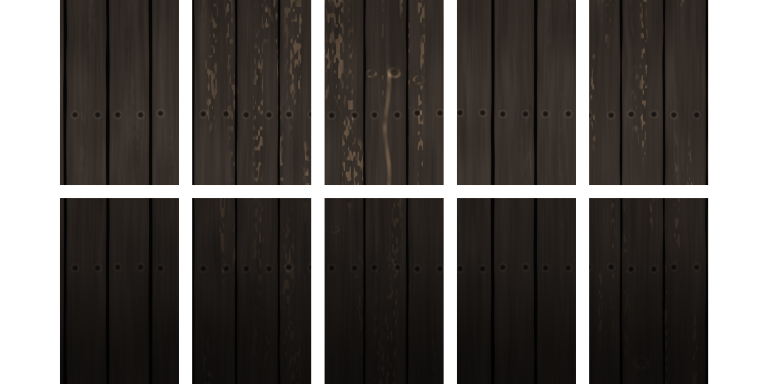
Write a Shadertoy shader that draws this texture.

```glsl
float hash(vec2 p) {
    p = fract(p * vec2(0.1031, 0.1137));
    p += dot(p, p.yx + 33.33);
    return fract((p.x + p.y) * p.x * 17.0);
}

float noise(vec2 p) {
    vec2 i = floor(p), f = fract(p);
    f = f * f * (3.0 - 2.0 * f);
    return mix(mix(hash(i), hash(i + vec2(1, 0)), f.x),
               mix(hash(i + vec2(0, 1)), hash(i + vec2(1, 1)), f.x), f.y);
}

// Smooth coverage of a box given by its lower and upper corners
float box(vec2 p, vec2 lo, vec2 hi, float px) {
    vec2 d = max(lo - p, p - hi);
    return 1.0 - smoothstep(-0.5 * px, 0.5 * px, max(d.x, d.y));
}

// Knots: centre and radius
const vec3 KNOTS[6] = vec3[6](
    vec3(0.968, 0.808, 0.016), vec3(1.027, 0.810, 0.020), vec3(1.091, 0.792, 0.017),
    vec3(0.872, 0.402, 0.015), vec3(1.020, 0.331, 0.016), vec3(1.670, 0.055, 0.025));

vec3 wood(vec2 p, float px) {
    const float PITCH = 0.1114;
    const vec3 OCHRE = vec3(1.75, 1.36, 0.92);
    float upper = step(0.5, p.y);
    float x = p.x - 0.1693;
    float plank = floor(x / PITCH);
    float across = x - plank * PITCH;
    float clean = step(mod(plank, 9.0), 2.5);
    float id = hash(vec2(plank + 7.0, 3.0 + upper * 5.0));

    // Knots bend the grain and leave pale crescents
    vec2 g = p;
    float pale = 0.0, rings = 0.0;
    for (int i = 0; i < 6; i++) {
        vec2 d = p - KNOTS[i].xy;
        float r = KNOTS[i].z, l = length(d * vec2(1.0, 1.3)) / r;
        float near = exp(-l * l);
        g.x += d.x * near * 0.5;
        rings += near * sin(l * 12.0);
        pale += smoothstep(1.1, 0.75, l) * smoothstep(0.2, 0.8, l + d.y / r * -0.5)
              * (0.35 + 0.65 * upper) * noise(p * 130.0);
    }

    // Long fibres, broad stains and plank tone
    g.x += 0.008 * noise(vec2(p.x * 12.0, p.y * 7.0) + id * 40.0);
    float fibre = noise(vec2(g.x * 210.0, g.y * 9.0 + id * 50.0)) - 0.5;
    float band = noise(vec2(g.x * 75.0, g.y * 4.0 + id * 20.0)) - 0.5;
    float stain = noise(p * vec2(18.0, 9.0) + id * 30.0) - 0.5;
    float tone = 1.0 + 0.16 * fibre + 0.17 * band + 0.18 * stain + 0.1 * (id - 0.5) + 0.07 * rings;

    // Ochre flecks along streaks of worn planks
    float streak = smoothstep(0.6, 0.85, noise(vec2(g.x * 60.0, p.y * 3.0 + id * 9.0)));
    float fleck = smoothstep(0.5, 0.8, noise(vec2(g.x * 190.0, p.y * 75.0)));
    float wear = streak * fleck * mix(0.75, 0.08, clean) * (0.55 + 0.45 * upper);

    // Pale split running down from the central knots
    float split = abs(p.x - 1.008 - 0.006 * sin(p.y * 26.0));
    wear += smoothstep(0.009, 0.001, split) * smoothstep(0.84, 0.80, p.y) * upper
          * (0.25 + 0.6 * noise(p * vec2(90.0, 45.0)));

    // Light falls off through the lower row
    float light = mix(mix(0.065, 0.145, smoothstep(0.0, 0.484, p.y)),
                      mix(0.215, 0.185, smoothstep(0.75, 1.0, p.y)), upper);
    vec3 col = light * vec3(1.0, 0.86, 0.76) * tone;
    col += light * OCHRE * min(0.65 * wear + 0.6 * pale, 0.9);

    // Two nails near the edges of each plank
    float inset = min(across, PITCH - across);
    float nail = length(vec2(inset - 0.026, p.y - mix(0.302, 0.703, upper) - 0.008 * (id - 0.5)));
    col *= 1.0 - 0.55 * smoothstep(0.006 + px, 0.003, nail);
    col *= 1.0 + 0.2 * smoothstep(0.004, 0.0, abs(nail - 0.010));

    // Dark seams, wider between clean planks
    float seam = abs(x - round(x / PITCH) * PITCH + 0.002 * (noise(vec2(p.y * 12.0, plank)) - 0.5));
    float halfWidth = mix(0.0022, 0.0036, step(mod(round(x / PITCH), 9.0), 2.5));
    col *= 1.0 - 0.15 * smoothstep(0.012, 0.0, seam);
    return col * mix(0.12, 1.0, smoothstep(halfWidth - 0.5 * px, halfWidth + 0.5 * px + 0.001, seam));
}

void mainImage(out vec4 fragColor, in vec2 fragCoord) {
    vec2 p = fragCoord / iResolution.y;
    float px = 1.0 / iResolution.y;

    // Five columns by two rows of panels on white
    float column = clamp(floor((p.x - 0.139) / 0.3446), 0.0, 4.0);
    vec2 local = vec2(p.x - 0.156 - column * 0.3446, p.y);
    float panel = box(local, vec2(0.0, -1.0), vec2(0.310, 0.484), px)
                + box(local, vec2(0.0, 0.518), vec2(0.310, 2.0), px);
    fragColor = vec4(mix(vec3(1.0), wood(p, px), panel), 1.0);
}
```
